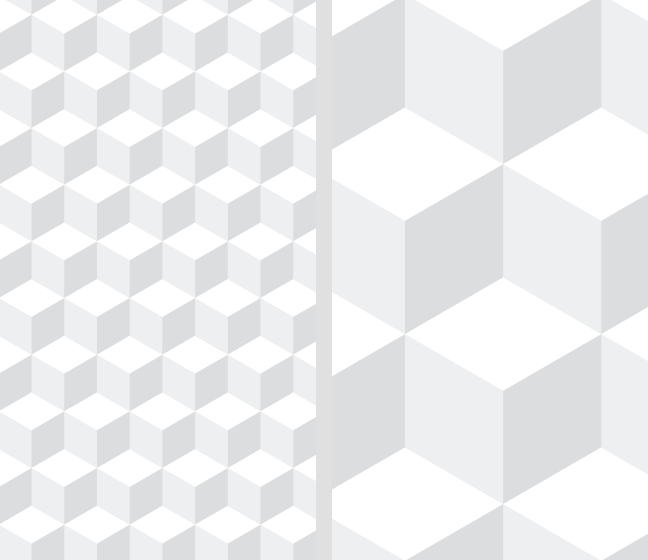
Left, the full canvas; right, a detail of the centre.
Reproduce this pattern procedurally as a WebGL 1 fragment shader.

```glsl
precision highp float;

uniform vec2 u_resolution;

// Offset from the nearest point of a rectangular lattice
vec2 fold(vec2 p, vec2 period) {
  return mod(p + 0.5 * period, period) - 0.5 * period;
}

// Offset from the nearest point of a staggered lattice
vec2 nearestCell(vec2 p) {
  vec2 period = vec2(2.0, 2.0 * sqrt(3.0));
  vec2 a = fold(p, period);
  vec2 b = fold(p - 0.5 * period, period);
  return dot(a, a) < dot(b, b) ? a : b;
}

// Signed distance to a rhombus two units wide with 60 degree tips
float rhombus(vec2 p) {
  return dot(abs(p), vec2(0.5, 0.5 * sqrt(3.0))) - 0.5;
}

float coverage(float signedDistance, float pixel) {
  return clamp(0.5 - signedDistance / pixel, 0.0, 1.0);
}

void main() {
  // One unit is half a cube's width; the origin is the centre of a top face
  float pixel = 9.66 / u_resolution.x;
  vec2 p = gl_FragCoord.xy * pixel - vec2(0.964, 1.08);

  // Hexagonal outline of each cube, centred on its front corner
  vec2 cube = nearestCell(p + vec2(0.0, 1.0 / sqrt(3.0)));

  // Side faces meet at the front edge and at the cube's outer edges
  float edge = min(abs(cube.x), 1.0 - abs(cube.x));
  float rightSide = coverage(cube.x > 0.0 ? -edge : edge, pixel);
  vec3 color = mix(vec3(0.931, 0.937, 0.943), vec3(0.863, 0.867, 0.873), rightSide);

  // Top face, also overlapping the lower edges of the cubes behind
  vec2 top = fold(p, vec2(2.0, 2.0 * sqrt(3.0)));
  vec2 staggeredTop = fold(p - vec2(1.0, sqrt(3.0)), vec2(2.0, 2.0 * sqrt(3.0)));
  float topDistance = min(rhombus(top), rhombus(staggeredTop));
  color = mix(color, vec3(1.0), coverage(topDistance, pixel));

  gl_FragColor = vec4(color, 1.0);
}
```
